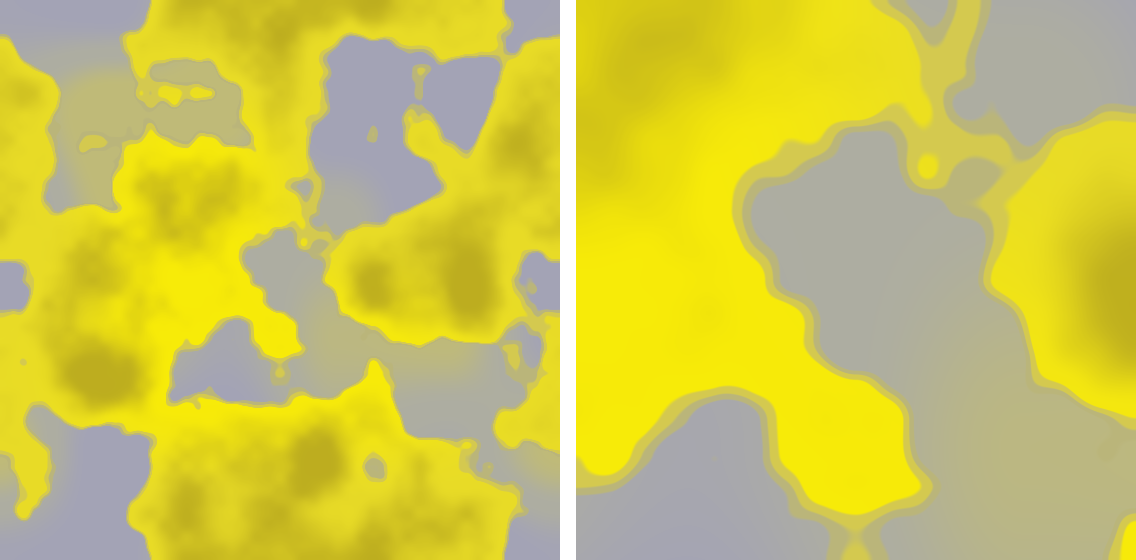
Left: the whole. Right: its middle third, enlarged.
A three.js fragment shader for this texture:

```glsl
// Irregular blue-grey pools with mustard rims in a yellow ground that darkens
// away from the shores. A wrapping fractal value noise gives the height;
// its level picks the colour, and a slower noise tints the pools.

varying vec2 vUv;

float hash(vec2 p) {
  return fract(sin(dot(p, vec2(127.1, 311.7))) * 43758.5453);
}

// Lattice value that repeats after "cells" steps.
float lattice(vec2 cell, float cells) {
  return hash(mod(cell, cells) + cells * 1.37);
}

float noise(vec2 uv, float cells) {
  vec2 p = uv * cells;
  vec2 i = floor(p);
  vec2 f = fract(p);
  f = f * f * (3.0 - 2.0 * f);
  float low = mix(lattice(i, cells), lattice(i + vec2(1.0, 0.0), cells), f.x);
  float high = mix(lattice(i + vec2(0.0, 1.0), cells), lattice(i + vec2(1.0, 1.0), cells), f.x);
  return mix(low, high, f.y);
}

// Mean of the coarsest lattice, removed so the pools keep their share of area.
float latticeMean(float cells) {
  float sum = 0.0;
  for (int k = 0; k < 36; k++) {
    float n = float(k);
    sum += lattice(vec2(mod(n, 6.0), floor((n + 0.5) / 6.0)), cells);
  }
  return sum / 36.0;
}

// Four octaves, centred on zero.
float height(vec2 uv) {
  float sum = 0.5 - latticeMean(6.0);
  float cells = 6.0;
  float gain = 1.0;
  for (int k = 0; k < 4; k++) {
    sum += gain * (noise(uv, cells) - 0.5);
    cells *= 2.0;
    gain *= 0.4;
  }
  return sum / 1.624;
}

vec3 poolColor(float tint) {
  vec3 cool = vec3(0.64, 0.64, 0.71);
  vec3 neutral = vec3(0.68, 0.68, 0.63);
  vec3 warm = vec3(0.75, 0.73, 0.47);
  vec3 color = mix(cool, neutral, smoothstep(0.25, 0.55, tint));
  return mix(color, warm, smoothstep(0.58, 0.88, tint));
}

vec3 groundColor(float level, float tint) {
  // Faint terraces
  float depth = level - 0.8 * sin(level * 520.0) / 520.0;
  vec3 bright = mix(vec3(0.97, 0.92, 0.03), vec3(0.91, 0.86, 0.15), smoothstep(0.3, 0.8, tint));
  vec3 dark = vec3(0.74, 0.68, 0.12);
  return mix(bright, dark, smoothstep(0.05, 0.33, depth));
}

void main() {
  float level = height(vUv) + 0.068;
  vec3 color = poolColor(noise(vUv, 5.0));

  // Two rim bands, then the open ground
  color = mix(color, vec3(0.73, 0.71, 0.48), smoothstep(-0.002, 0.002, level));
  color = mix(color, vec3(0.83, 0.79, 0.31), smoothstep(0.010, 0.014, level));
  color = mix(color, groundColor(level, noise(vUv, 3.0)), smoothstep(0.025, 0.030, level));

  gl_FragColor = vec4(color, 1.0);
}
```
